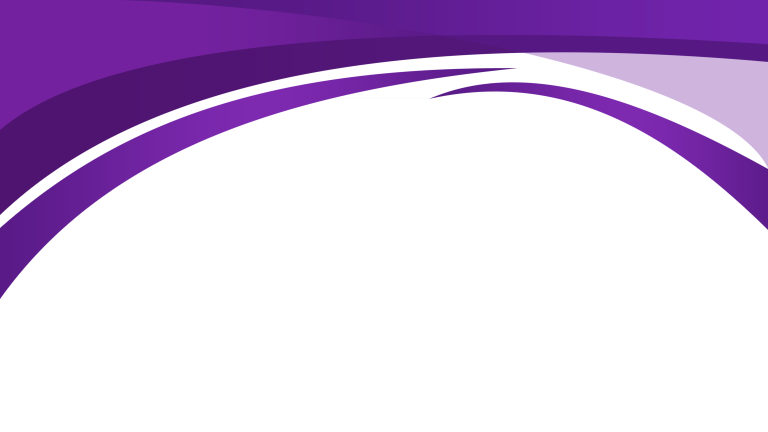
Reproduce this background procedurally as a Shadertoy shader.

```glsl
// White page crowned by sweeping purple arcs, two tapered ribbons and a pale veil.

const vec3 PAPER  = vec3(1.0);
const vec3 VEIL   = vec3(0.81, 0.71, 0.87);
const vec3 DEEP   = vec3(0.31, 0.08, 0.44);
const vec3 SHADE  = vec3(0.34, 0.10, 0.52);
const vec3 PURPLE = vec3(0.45, 0.13, 0.62);
const vec3 VIOLET = vec3(0.44, 0.14, 0.67);
const vec3 BRIGHT = vec3(0.49, 0.16, 0.69);

vec2 bezier(vec2 a, vec2 b, vec2 c, vec2 d, float t) {
    float s = 1.0 - t;
    return s * s * s * a + 3.0 * s * s * t * b + 3.0 * s * t * t * c + t * t * t * d;
}

// Smooth coverage of the side above a curve whose x grows steadily
float above(vec2 p, vec2 a, vec2 b, vec2 c, vec2 d, float pixel) {
    float lo = 0.0, hi = 1.0;
    for (int i = 0; i < 18; i++) {
        float mid = 0.5 * (lo + hi);
        if (bezier(a, b, c, d, mid).x < p.x) lo = mid; else hi = mid;
    }
    float t = 0.5 * (lo + hi), s = 1.0 - t;
    vec2 tangent = s * s * (b - a) + 2.0 * s * t * (c - b) + t * t * (d - c);
    float dist = (p.y - bezier(a, b, c, d, t).y) * tangent.x / length(tangent);
    return 1.0 - smoothstep(-0.7 * pixel, 0.7 * pixel, dist);
}

// Three-stop horizontal gradient, brightest at the peak
vec3 sheen(float x, float start, float peak, float end) {
    float rise = smoothstep(start, peak, x);
    float fall = 1.0 - smoothstep(peak, end, x);
    return mix(SHADE, BRIGHT, rise * fall);
}

void mainImage(out vec4 fragColor, in vec2 fragCoord) {
    // Canvas spans 16 by 9 units, measured down from the top edge
    vec2 uv = fragCoord / iResolution.xy;
    vec2 p = vec2(uv.x, 1.0 - uv.y) * vec2(16.0, 9.0);
    float pixel = 9.0 / iResolution.y;

    // Large arcs
    float crown = above(p, vec2(0.0, 2.71), vec2(2.29, 0.73),
                        vec2(8.96, 0.46), vec2(16.0, 0.92), pixel);
    float band = above(p, vec2(0.0, 4.48), vec2(3.12, 1.50),
                       vec2(8.75, 0.65), vec2(16.0, 1.29), pixel);
    float veil = above(p, vec2(2.5, 0.0), vec2(7.5, 0.17),
                       vec2(15.0, 1.5), vec2(16.0, 3.5), pixel);

    // Ribbons: the area between an upper and a lower curve
    vec2 leftTip = vec2(10.79, 1.42), rightTip = vec2(8.94, 2.06);
    float leftRibbon = above(p, vec2(0.0, 6.23), vec2(2.29, 3.02), vec2(6.25, 1.88), leftTip, pixel)
                     - above(p, vec2(0.0, 4.75), vec2(2.5, 2.54), vec2(5.62, 1.38), leftTip, pixel);
    float rightRibbon = above(p, rightTip, vec2(11.67, 1.46), vec2(13.85, 2.67), vec2(16.0, 4.79), pixel)
                      - above(p, rightTip, vec2(10.83, 1.25), vec2(13.12, 1.92), vec2(16.0, 3.52), pixel);

    // Fills, each with a tint outside and inside the veil
    vec3 crownFill = mix(mix(PURPLE, SHADE, smoothstep(4.0, 10.5, p.x)),
                         mix(SHADE, VIOLET, smoothstep(4.0, 16.0, p.x)), veil);
    vec3 bandFill = mix(mix(DEEP, SHADE, 0.5 * smoothstep(2.0, 10.0, p.x)),
                        mix(DEEP, SHADE, 0.9), veil);

    // Layers from back to front
    vec3 color = mix(PAPER, VEIL, veil);
    color = mix(color, bandFill, band);
    color = mix(color, crownFill, crown);
    color = mix(color, sheen(p.x, -1.0, 5.5, 11.0), clamp(leftRibbon, 0.0, 1.0));
    color = mix(color, sheen(p.x, 8.5, 13.2, 17.0), clamp(rightRibbon, 0.0, 1.0));
    fragColor = vec4(color, 1.0);
}
```
